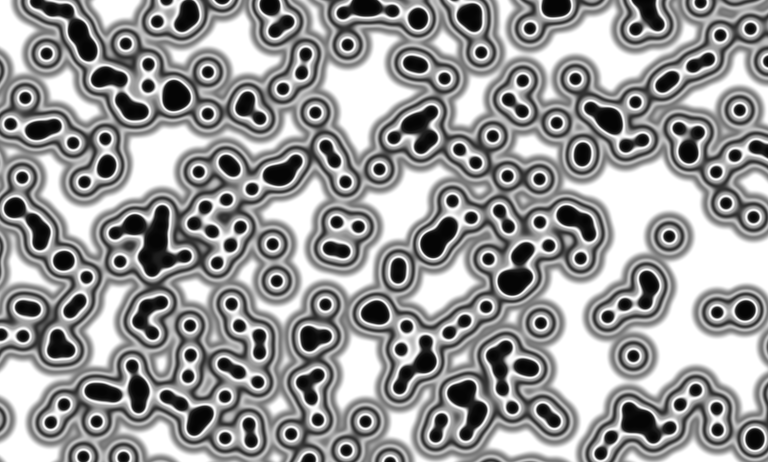
Give the GLSL for this pattern, as a Shadertoy shader.

```glsl
const float REACH = 0.0696;      // reach of one seed, in canvas heights
const int   SLOTS = 6;           // possible seeds per cell
const float SEED_CHANCE = 0.135; // chance that a slot holds a seed
const float FALLOFF = 4.0;       // steepness of a seed's influence
const uint  PATTERN = 37u;       // selects the arrangement

// Tone bands: x = blended distance to the seeds in reaches, y = grey level
const int BANDS = 9;
const vec2 TONE[BANDS] = vec2[BANDS](
    vec2(0.00, 0.02), vec2(0.08, 0.04), vec2(0.145, 0.12),
    vec2(0.225, 0.99), vec2(0.30, 0.63), vec2(0.41, 0.19),
    vec2(0.53, 0.76), vec2(0.63, 0.47), vec2(0.87, 1.00));

// Integer hash giving three values in 0..1
vec3 hash3(uvec3 v) {
    v = v * 1664525u + 1013904223u;
    v.x += v.y * v.z; v.y += v.z * v.x; v.z += v.x * v.y;
    v ^= v >> 16u;
    v.x += v.y * v.z; v.y += v.z * v.x; v.z += v.x * v.y;
    return vec3(v >> 8u) / 16777216.0;
}

// Summed influence of the scattered seeds, turned back into a distance
float blendedDistance(vec2 p) {
    vec2 cell = floor(p);
    float field = 0.0;
    for (int y = -1; y <= 1; y++)
    for (int x = -1; x <= 1; x++) {
        vec2 corner = cell + vec2(x, y);
        uvec2 id = uvec2(ivec2(corner) + 64);
        for (int i = 0; i < SLOTS; i++) {
            vec3 h = hash3(uvec3(id, uint(i) + PATTERN));
            float closeness = max(1.0 - length(p - corner - h.xy), 0.0);
            field += step(h.z, SEED_CHANCE) * pow(closeness, FALLOFF);
        }
    }
    return 1.0 - pow(field, 1.0 / FALLOFF);
}

// Smooth walk through the tone bands
float toneAt(float d) {
    float tone = TONE[0].y;
    for (int i = 1; i < BANDS; i++)
        tone = mix(tone, TONE[i].y, smoothstep(TONE[i - 1].x, TONE[i].x, d));
    return tone;
}

void mainImage(out vec4 fragColor, in vec2 fragCoord) {
    // Four samples per pixel smooth the thin rings
    float tone = 0.0;
    for (int i = 0; i < 4; i++) {
        vec2 offset = vec2(i % 2, i / 2) * 0.5 - 0.25;
        vec2 p = (fragCoord + offset) / (iResolution.y * REACH);
        tone += 0.25 * toneAt(blendedDistance(p));
    }
    fragColor = vec4(vec3(tone), 1.0);
}
```
